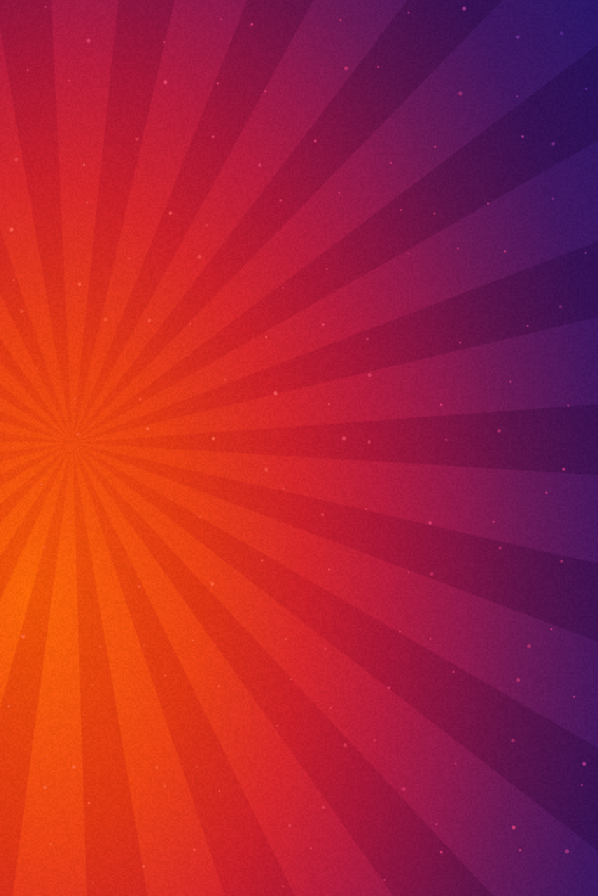
Write a Shadertoy shader that draws this background.

```glsl
// Sunburst of alternating rays over an orange-to-violet glow, sprinkled with small dots.

const float TAU = 6.2831853;

float hash(vec2 p) {
    vec3 q = fract(vec3(p.xyx) * 0.1031);
    q += dot(q, q.yzx + 33.33);
    return fract((q.x + q.y) * q.z);
}

// Elliptical glow: t is the distance from the warm centre
vec3 glowColor(float t) {
    vec3 c = vec3(0.965, 0.37, 0.03);
    c = mix(c, vec3(0.91, 0.24, 0.08), clamp(t / 0.28, 0.0, 1.0));
    c = mix(c, vec3(0.83, 0.14, 0.17), clamp((t - 0.28) / 0.18, 0.0, 1.0));
    c = mix(c, vec3(0.71, 0.10, 0.24), clamp((t - 0.46) / 0.14, 0.0, 1.0));
    c = mix(c, vec3(0.57, 0.09, 0.30), clamp((t - 0.60) / 0.12, 0.0, 1.0));
    c = mix(c, vec3(0.42, 0.09, 0.34), clamp((t - 0.72) / 0.11, 0.0, 1.0));
    c = mix(c, vec3(0.26, 0.08, 0.38), clamp((t - 0.83) / 0.15, 0.0, 1.0));
    return mix(c, vec3(0.17, 0.08, 0.41), clamp((t - 0.98) / 0.17, 0.0, 1.0));
}

// Coverage of the dark rays around the hub, 1 inside a ray
float darkRays(vec2 v, float pixel) {
    float radius = length(v);
    float angle = atan(v.y, v.x);
    float period = TAU / 22.0;
    float wobble = radians(2.6 * cos(angle - 0.40) + 0.5 * cos(3.0 * angle - 1.3) - 2.2);
    float offset = abs(fract((angle - wobble) / period + 0.5) - 0.5) * period;
    float edge = (0.226 * period - offset) * radius;
    return smoothstep(-pixel, pixel, edge);
}

// One jittered dot per grid cell, with random size and brightness
float dots(vec2 p, float pixel) {
    vec2 cell = floor(p * 10.0);
    vec2 jitter = 0.12 + 0.76 * vec2(hash(cell + 3.7), hash(cell + 41.3));
    float size = hash(cell + 17.9);
    float radius = mix(0.0014, 0.0034, size * size);
    float dist = length(p - (cell + jitter) / 10.0);
    float spot = 1.0 - smoothstep(radius - 0.7 * pixel, radius + 0.8 * pixel, dist);
    return spot * mix(0.4, 0.8, hash(cell + 71.1));
}

void mainImage(out vec4 fragColor, in vec2 fragCoord) {
    vec2 uv = fragCoord / iResolution.xy;
    vec2 p = fragCoord / iResolution.x;
    float pixel = 1.0 / iResolution.x;

    // Background glow
    float t = length(uv - vec2(0.05, 0.34));
    vec3 color = glowColor(t);

    // Rays, softened near the hub and deeper in the violet
    vec2 fromHub = p - vec2(0.121, 0.758);
    float dark = darkRays(fromHub, 0.9 * pixel);
    float contrast = mix(0.5, 1.0, smoothstep(0.0, 0.4, length(fromHub)));
    vec3 shade = mix(vec3(1.015, 1.07, 1.015), vec3(0.96, 0.87, 0.96), dark);
    shade -= vec3(0.09, 0.07, 0.08) * smoothstep(0.4, 0.9, t) * dark;
    color *= mix(vec3(1.0), shade, contrast);

    // Dots, from coral to violet
    vec3 dotColor = mix(vec3(1.0, 0.42, 0.30), vec3(0.90, 0.25, 0.48), smoothstep(0.3, 0.75, t));
    dotColor = mix(dotColor, vec3(0.50, 0.22, 0.75), smoothstep(0.85, 1.1, t));
    color = mix(color, dotColor, dots(p, pixel));

    // Fine grain
    color += 0.04 * (hash(floor(p * 342.0)) - 0.5) * (0.4 + color);

    fragColor = vec4(clamp(color, 0.0, 1.0), 1.0);
}
```
